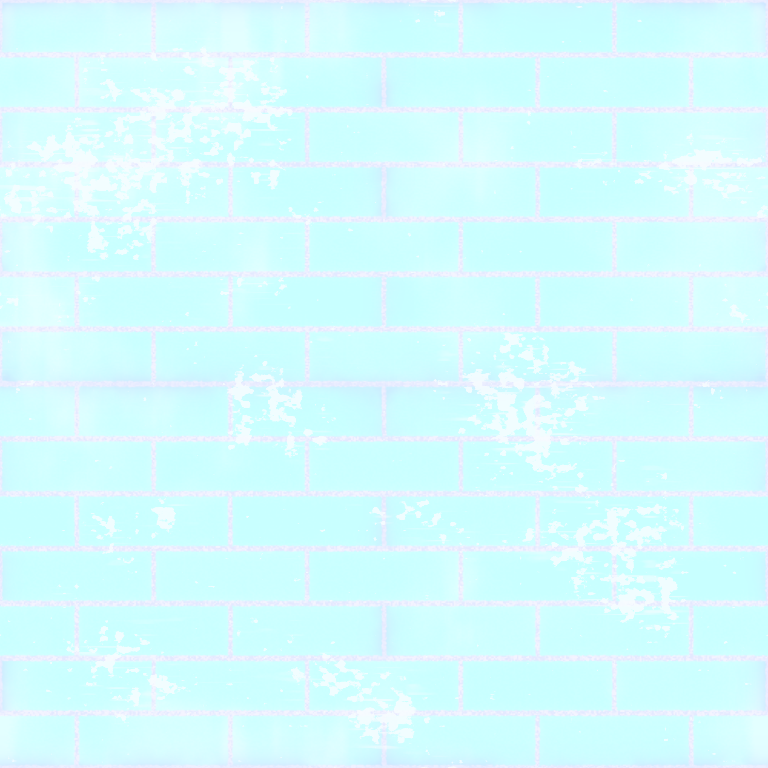
This texture is drawn by a WebGL 2 fragment shader. Its source:

```glsl
#version 300 es
precision highp float;

#define BRICKS vec2(5.0, 14.0)
#define JOINT_HALF vec2(0.0029, 0.0036)
#define JOINT_SOFT 0.0016
#define BRICK_COLOR vec3(0.785, 1.0, 1.0)
#define PALE_COLOR vec3(0.89, 1.0, 1.0)
#define JOINT_COLOR vec3(0.895, 0.915, 1.0)
#define JOINT_LIGHT vec3(0.955, 0.955, 1.0)
#define STAIN_COLOR vec3(0.80, 0.89, 1.0)
#define CHIP_COLOR vec3(0.97, 0.99, 1.0)
#define STAIN_REACH 0.011
#define CHIP_AMOUNT 0.85

uniform vec2 u_resolution;
out vec4 fragColor;

float hash(vec2 p) {
  return fract(sin(dot(p, vec2(127.1, 311.7))) * 43758.5453);
}

// Value noise that wraps after a whole number of cells
float wrapNoise(vec2 uv, vec2 cells, float seed) {
  vec2 p = uv * cells;
  vec2 i = floor(p);
  vec2 f = fract(p);
  f = f * f * (3.0 - 2.0 * f);
  vec2 a = mod(i, cells);
  vec2 b = mod(i + 1.0, cells);
  float low = mix(hash(a + seed), hash(vec2(b.x, a.y) + seed), f.x);
  float high = mix(hash(vec2(a.x, b.y) + seed), hash(b + seed), f.x);
  return mix(low, high, f.y);
}

float wrapFbm(vec2 uv, vec2 cells, float seed) {
  float sum = 0.0;
  float weight = 0.5;
  for (int k = 0; k < 4; k++) {
    sum += weight * wrapNoise(uv, cells, seed + float(k) * 17.0);
    cells *= 2.0;
    weight *= 0.5;
  }
  return sum / 0.9375;
}

// Distance to the nearest line at 0 and 0.5 of the canvas
vec2 halfLineDistance(vec2 uv) {
  return abs(fract(uv * 2.0 + 0.5) - 0.5) * 0.5;
}

void main() {
  vec2 uv = gl_FragCoord.xy / u_resolution;
  float pixel = 1.0 / min(u_resolution.x, u_resolution.y);

  // Running bond: every other course is shifted by half a brick
  vec2 grid = uv * BRICKS;
  float course = floor(grid.y);
  grid.x += 0.5 * (1.0 - mod(course, 2.0));
  vec2 brickId = vec2(mod(floor(grid.x), BRICKS.x), course);
  vec2 cell = fract(grid);
  vec2 edge = min(cell, 1.0 - cell) / BRICKS;

  float grain = wrapNoise(uv, vec2(320.0), 3.0);
  float fineGrain = wrapNoise(uv, vec2(500.0), 8.0);
  float cloud = wrapFbm(uv, vec2(5.0), 21.0);

  // Brick face with tone shifts, pale washes and vertical drips
  float drips = wrapFbm(uv, vec2(18.0, 3.0), 34.0);
  float pale = smoothstep(0.40, 0.80, cloud) * 0.65;
  pale += smoothstep(0.52, 0.80, drips) * smoothstep(0.40, 0.65, cloud) * 0.6;
  pale += (hash(brickId + 5.0) - 0.35) * 0.22 + (fineGrain - 0.5) * 0.16;
  float rim = min(edge.x, edge.y);
  pale += 0.35 * exp(-rim / 0.006);
  vec3 color = mix(BRICK_COLOR, PALE_COLOR, clamp(pale, 0.0, 1.0));

  // Lavender stains along the half-canvas joints
  vec2 lineDist = halfLineDistance(uv);
  float blotch = smoothstep(0.30, 0.70, wrapFbm(uv, vec2(24.0), 47.0));
  float courseSide = exp(-lineDist.y / STAIN_REACH);
  float jointHere = step(lineDist.x, 0.05) * step(abs(edge.x - lineDist.x), 0.001);
  float endSide = jointHere * exp(-lineDist.x / STAIN_REACH);
  endSide *= 0.5 + 0.5 * hash(vec2(course, 71.0));
  float stain = clamp(courseSide + endSide, 0.0, 1.0) * (0.35 + 0.65 * blotch);
  color = mix(color, STAIN_COLOR, stain * 0.85);

  // Grainy joints with slightly ragged edges
  vec2 ragged = JOINT_HALF + (grain - 0.5) * 0.0016;
  float soft = max(JOINT_SOFT, pixel);
  vec2 cover = 1.0 - smoothstep(ragged - soft, ragged + soft, edge);
  float joint = max(cover.x, cover.y);
  float jointTone = 0.6 * fineGrain + 0.4 * grain + 0.35 * (cloud - 0.5);
  vec3 jointColor = mix(JOINT_COLOR, JOINT_LIGHT, smoothstep(0.15, 0.75, jointTone));
  jointColor = mix(jointColor, JOINT_COLOR, stain * 0.6);
  color = mix(color, jointColor, joint);

  // Chips clustered in patches, denser near the middle course line
  float patches = wrapFbm(uv, vec2(6.0, 9.0), 59.0);
  float middle = exp(-abs(uv.y - 0.5) / 0.025);
  float worn = smoothstep(0.53, 0.78, patches + 0.10 * middle);
  float flakes = wrapFbm(uv, vec2(90.0, 110.0), 83.0);
  float chips = smoothstep(0.0, 0.08, flakes - mix(0.80, 0.47, worn));

  // Thin sideways scuffs in the worn areas
  float scuffs = wrapNoise(uv, vec2(26.0, 260.0), 97.0);
  chips = max(chips, smoothstep(0.72, 0.95, scuffs) * worn * 0.8);
  color = mix(color, CHIP_COLOR, chips * CHIP_AMOUNT);

  fragColor = vec4(clamp(color, 0.0, 1.0), 1.0);
}
```
